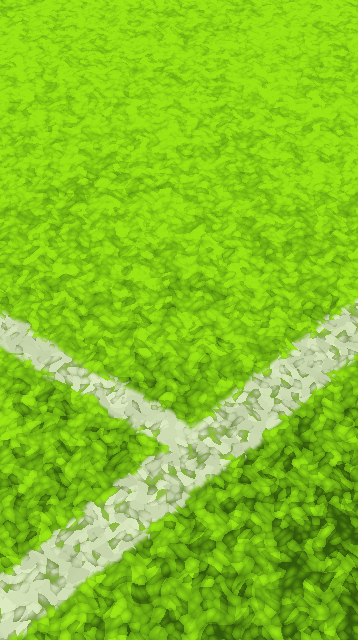
This texture is drawn by a Shadertoy shader. Its source:

```glsl
#define HORIZON 2.2
#define BLADE_SCALE vec2(150.0, 320.0)
#define GRASS_DEEP vec3(0.20, 0.36, 0.04)
#define GRASS_MID vec3(0.43, 0.69, 0.07)
#define GRASS_LIT vec3(0.60, 0.90, 0.08)
#define CHALK vec3(0.81, 0.87, 0.70)
#define CHALK_SHADE vec3(0.50, 0.58, 0.36)
#define EDGE_SOFTNESS 0.005
#define EDGE_RAGGED 0.011

vec2 hash2(vec2 p) {
    vec3 q = fract(p.xyx * vec3(0.1031, 0.1030, 0.0973));
    q += dot(q, q.yzx + 33.33);
    return fract((q.xx + q.yz) * q.zy);
}

// Nearest cell: x = distance to its centre, y = its random shade
vec2 cellular(vec2 p) {
    vec2 base = floor(p);
    vec2 nearest = vec2(8.0, 0.0);
    for (int j = -1; j <= 1; j++) {
        for (int i = -1; i <= 1; i++) {
            vec2 cell = base + vec2(i, j);
            float d = length(cell + hash2(cell) - p);
            if (d < nearest.x) nearest = vec2(d, hash2(cell + 71.0).x);
        }
    }
    return nearest;
}

// Broad uneven patches from layered, warped sines
float patches(vec2 p) {
    float sum = 0.0;
    float gain = 0.5;
    for (int i = 0; i < 4; i++) {
        sum += gain * sin(p.x + 1.7 * sin(p.y * 0.8)) * sin(p.y + 1.3 * sin(p.x * 0.7));
        p = mat2(1.4, 1.1, -1.1, 1.4) * p + 2.3;
        gain *= 0.65;
    }
    return sum;
}

// Signed distance to a stripe whose half width tapers from a to b
float stripe(vec2 p, vec2 a, vec2 b, float widthA, float widthB) {
    vec2 ab = b - a;
    float t = clamp(dot(p - a, ab) / dot(ab, ab), 0.0, 1.0);
    return length(p - a - ab * t) - mix(widthA, widthB, t);
}

void mainImage(out vec4 fragColor, in vec2 fragCoord) {
    vec2 p = fragCoord / iResolution.y;
    float aspect = iResolution.x / iResolution.y;

    // Turf seen in perspective: blades shrink and flatten with distance
    vec2 ground = vec2(p.x - 0.5 * aspect, 1.0) / (HORIZON - p.y) * BLADE_SCALE;
    vec2 warped = ground + 0.35 * sin(ground.yx * 1.3);
    vec2 tuft = cellular(warped * 0.62 + 40.0);
    vec2 blade = cellular(mat2(0.9, 0.4, -0.4, 0.9) * warped + 90.0);
    float broad = patches(ground * 0.16);

    // Grass tone, brightest far away and deepest at the lower right
    float near = 1.0 - smoothstep(0.1, 0.95, p.y);
    float tone = mix(0.83, 0.53, near);
    tone -= 0.10 * smoothstep(0.15, 0.55, p.x) * (1.0 - smoothstep(0.1, 0.55, p.y));
    float grain = 0.30 * (blade.y - 0.5) + 0.28 * (tuft.y - 0.5)
                + 0.28 * (0.42 - blade.x) + 0.16 * (0.42 - tuft.x);
    tone += grain * mix(0.75, 1.35, near) + 0.09 * broad;
    vec3 color = mix(GRASS_DEEP, GRASS_MID, smoothstep(0.05, 0.58, tone));
    color = mix(color, GRASS_LIT, smoothstep(0.48, 0.95, tone));

    // Painted lines meeting in a junction, with blade-ragged borders
    float touchline = stripe(p, vec2(-0.06, -0.010), vec2(0.62, 0.540), 0.049, 0.034);
    float branch = stripe(p, vec2(-0.06, 0.522), vec2(0.295, 0.308), 0.022, 0.022);
    float edge = min(touchline, branch);
    edge += EDGE_RAGGED * (blade.y + tuft.y - 1.0) + 0.003 * broad;
    float paint = 1.0 - smoothstep(-EDGE_SOFTNESS, EDGE_SOFTNESS, edge);

    // Shaded flecks and bare blades between the chalk
    float gaps = 0.65 * blade.y + 0.35 * tuft.y + 0.35 * (blade.x - 0.4);
    vec3 chalk = mix(CHALK, CHALK_SHADE, smoothstep(0.50, 0.92, gaps));
    chalk += 0.10 * (tuft.y - 0.5);
    paint *= 1.0 - 0.55 * smoothstep(0.72, 0.95, gaps);
    color = mix(color, chalk, paint);

    fragColor = vec4(clamp(color, 0.0, 1.0), 1.0);
}
```
